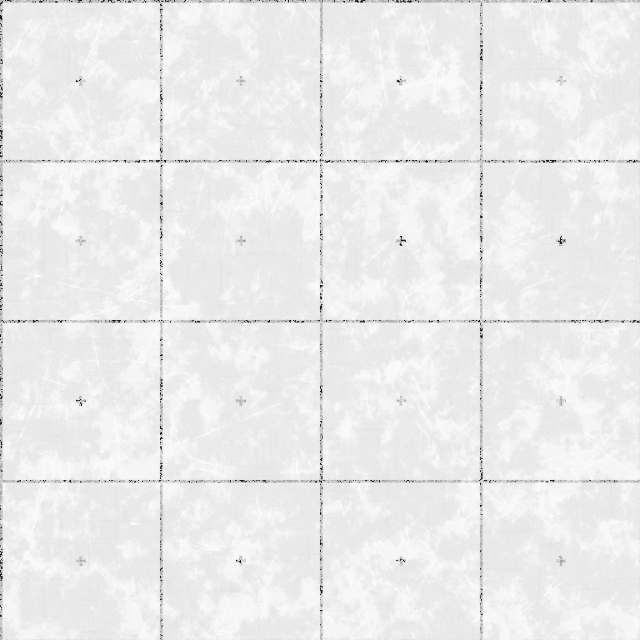
Write a WebGL 1 fragment shader that draws this texture.

```glsl
precision highp float;
uniform vec2 u_resolution;

#define TILES 4.0
#define LINE_HALF 0.0021
#define LINE_OFFSET 0.002
#define CROSS_CENTRE 0.1265
#define CROSS_ARM 0.0078
#define SCRATCH_WIDTH 0.0011
#define GRAIN 512.0
#define PAPER 0.919
#define WORN 0.977
#define INK_PALE 0.74
#define INK_DARK 0.08

float hash(vec2 p) {
  vec3 q = fract(p.xyx * vec3(0.1031, 0.1030, 0.0973));
  q += dot(q, q.yzx + 33.33);
  return fract((q.x + q.y) * q.z);
}

// Value noise with n cells across the canvas, wrapping at its edges
float noise(vec2 uv, vec2 n, float seed) {
  vec2 p = uv * n - 0.5;
  vec2 i = floor(p);
  vec2 f = p - i;
  f = f * f * (3.0 - 2.0 * f);
  vec2 a = mod(i, n) + seed;
  vec2 b = mod(i + 1.0, n) + seed;
  return mix(mix(hash(a), hash(vec2(b.x, a.y)), f.x),
             mix(hash(vec2(a.x, b.y)), hash(b), f.x), f.y);
}

float fbm(vec2 uv, float n, float seed) {
  float sum = 0.0, total = 0.0, amp = 1.0;
  for (int i = 0; i < 5; i++) {
    sum += amp * noise(uv, vec2(n), seed + n);
    total += amp;
    amp *= 0.7;
    n *= 2.0;
  }
  return sum / total;
}

// Bundles of slightly bent strokes that share a lean within each cell
float scratches(vec2 uv, float n, float px) {
  vec2 p = uv * n;
  vec2 home = floor(p);
  float sum = 0.0;
  for (int j = -1; j <= 1; j++) {
    for (int i = -1; i <= 1; i++) {
      vec2 cell = home + vec2(float(i), float(j));
      vec2 id = mod(cell, n);
      float lean = 2.1 + 2.4 * (hash(id + n) - 0.5);
      for (int k = 0; k < 6; k++) {
        vec2 key = id + n + 37.0 * float(k);
        vec2 q = p - cell - vec2(hash(key + 11.0), hash(key + 23.0));
        float angle = lean + 0.8 * (hash(key + 5.0) - 0.5);
        float c = cos(angle), s = sin(angle);
        q = vec2(c * q.x + s * q.y, c * q.y - s * q.x);
        q.y += 0.7 * (hash(key + 17.0) - 0.5) * q.x * q.x;
        float reach = mix(0.25, 0.8, hash(key + 29.0));
        float fade = 1.0 - smoothstep(0.3 * reach, reach, abs(q.x));
        float stroke = 1.0 - smoothstep(0.0, SCRATCH_WIDTH + px, abs(q.y) / n);
        sum += hash(key + 31.0) * fade * stroke;
      }
    }
  }
  return sum;
}

float coverage(float dist, float px) {
  return clamp(0.5 - dist / px, 0.0, 1.0);
}

void main() {
  vec2 uv = gl_FragCoord.xy / u_resolution;
  uv.y = 1.0 - uv.y;
  float px = 1.0 / min(u_resolution.x, u_resolution.y);

  // Paper with fine grain and a few dark threads
  float grain = noise(uv, vec2(GRAIN), 3.0);
  float thread = max(noise(uv, vec2(18.0, 256.0), 7.0), noise(uv, vec2(256.0, 18.0), 19.0));
  float cloud = fbm(uv, 6.0, 41.0);
  float grit = fbm(uv, 32.0, 83.0);
  float shade = PAPER + 0.018 * (grain - 0.5) - 0.014 * smoothstep(0.7, 1.0, thread);
  shade += 0.03 * (grit - 0.5);

  // Gritty rubbed patches, ragged cracks and scratches
  float patchy = smoothstep(0.48, 0.64, 0.4 * cloud + 0.6 * grit);
  vec2 shake = vec2(noise(uv, vec2(48.0), 151.0), noise(uv, vec2(48.0), 173.0)) - 0.5;
  vec2 bent = uv + 0.012 * shake;
  float ridge = 1.0 - abs(2.0 * noise(bent, vec2(22.0), 131.0) - 1.0);
  float cracks = smoothstep(0.88, 1.0, ridge) * smoothstep(0.46, 0.6, grit);
  float broken = smoothstep(0.36, 0.58, grit);
  float strokes = scratches(uv + 0.004 * shake, 5.0, px) + 0.7 * scratches(bent, 12.0, px);
  float wear = clamp(0.75 * patchy + 0.4 * cracks + 0.85 * broken * strokes, 0.0, 1.0);
  shade = mix(shade, WORN, wear);

  // Grid lines and a small cross in every tile
  float pitch = 1.0 / TILES;
  vec2 local = mod(uv, pitch);
  vec2 toLine = abs(mod(uv - LINE_OFFSET + 0.5 * pitch, pitch) - 0.5 * pitch);
  float line = coverage(min(toLine.x, toLine.y) - LINE_HALF, px);
  vec2 arm = abs(local - CROSS_CENTRE);
  float crossDist = max(max(arm.x, arm.y) - CROSS_ARM, min(arm.x, arm.y) - LINE_HALF);
  float plus = coverage(crossDist, px);

  // Loosely clustered specks of varied depth over pale, uneven ink
  float lineDark = 0.6 * noise(uv, vec2(40.0), 61.0) + 0.4 * noise(uv, vec2(130.0), 71.0);
  float tileDark = hash(floor(uv * TILES) + 9.0);
  float dark = mix(lineDark, tileDark * noise(uv, vec2(160.0), 97.0) * 1.2, plus);
  float limit = mix(1.0, 0.5, smoothstep(0.15, 0.85, dark));
  float speck = smoothstep(limit, limit + 0.12, noise(uv, vec2(GRAIN), 211.0));
  float depth = noise(uv, vec2(GRAIN), 401.0);
  float pale = INK_PALE + 0.26 * (noise(uv, vec2(GRAIN), 307.0) - 0.5) + 0.08 * wear;
  float ink = mix(pale, INK_DARK + 0.4 * depth * depth, speck);
  shade = mix(shade, ink, max(line, plus));

  gl_FragColor = vec4(vec3(shade), 1.0);
}
```
